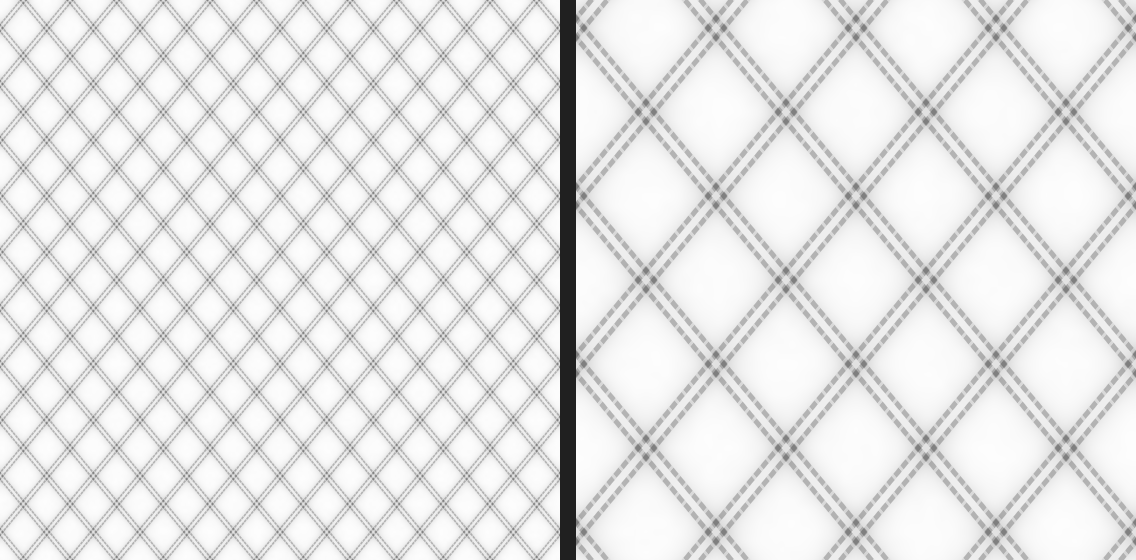
Left, the full canvas; right, a detail of the centre.
This pattern is drawn by a WebGL 1 fragment shader. Its source:

```glsl
precision highp float;
// Pale quilted diamonds, seamed by crossing pairs of grey stitch rows with soft shadows.
uniform vec2 u_resolution;

#define ACROSS 12.0        // diamonds per canvas width
#define DOWN 10.0          // diamonds per canvas height
#define STITCHES 10.0      // stitches along one diamond side
#define ROW_OFFSET 0.0036  // from seam centre to each stitch row
#define ROW_HALF 0.0015    // half width of a stitch row
#define THREAD_TONE 0.71
#define GAP_TONE 0.86
#define STRIP_SHADE 0.055  // darkening between the two rows
#define SHADOW 0.10        // darkening beside the seam
#define SHADOW_REACH 0.0052
#define CLOTH_TONE 0.99
#define GRAIN 0.012

float hash(vec2 p) {
  vec3 q = fract(p.xyx * vec3(0.1031, 0.1030, 0.0973));
  q += dot(q, q.yzx + 33.33);
  return fract((q.x + q.y) * q.z);
}

// Value noise that wraps after a whole number of cells
float wrappedNoise(vec2 p, float cells) {
  p *= cells;
  vec2 i = floor(p);
  vec2 f = fract(p);
  f = f * f * (3.0 - 2.0 * f);
  vec2 lo = mod(i, cells);
  vec2 hi = mod(i + 1.0, cells);
  return mix(mix(hash(lo), hash(vec2(hi.x, lo.y)), f.x),
             mix(hash(vec2(lo.x, hi.y)), hash(hi), f.x), f.y);
}

// Brightness factor of one seam family: seams lie at across = n + 0.5
float seam(float across, float along, float pixel) {
  float slope = length(vec2(ACROSS, DOWN));
  float dist = abs(fract(across) - 0.5) / slope;

  // Soft shadow outside the rows, lighter strip between them
  float shade = SHADOW * exp(-max(dist - ROW_OFFSET, 0.0) / SHADOW_REACH);
  shade = mix(STRIP_SHADE, shade, smoothstep(0.5, 1.0, dist / ROW_OFFSET));

  // Slanted stitches with short gaps
  float sideLength = 0.5 * length(vec2(1.0 / ACROSS, 1.0 / DOWN));
  float blur = pixel * STITCHES / sideLength;
  float t = abs(fract(along * STITCHES) - 0.5);
  float gap = smoothstep(0.36 - 0.5 * blur, 0.36 + 0.5 * blur, t);
  float row = clamp((ROW_HALF - abs(dist - ROW_OFFSET)) / pixel + 0.5, 0.0, 1.0);
  return mix(1.0 - shade, mix(THREAD_TONE, GAP_TONE, gap), row);
}

void main() {
  vec2 p = gl_FragCoord.xy / u_resolution;
  float pixel = 1.0 / min(u_resolution.x, u_resolution.y);

  // Two diagonal coordinates, whole along the diamond centres
  float rising = ACROSS * p.x - DOWN * p.y;
  float falling = ACROSS * p.x + DOWN * p.y;

  // Faint cloth grain
  float grain = wrappedNoise(p, 160.0) * 0.6 + wrappedNoise(p, 80.0) * 0.4;
  float tone = CLOTH_TONE + GRAIN * (grain - 0.5);

  tone *= seam(rising, falling, pixel) * seam(falling, rising, pixel);
  gl_FragColor = vec4(vec3(tone), 1.0);
}
```
